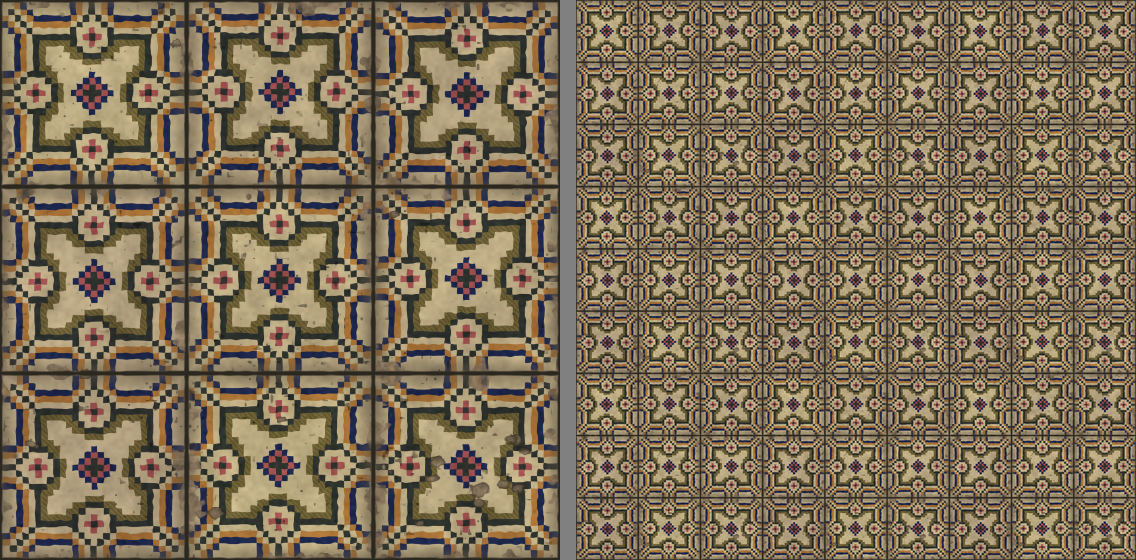
Left: one tile. Right: repeated 3 by 3.
Give the GLSL for this pattern, as a Shadertoy shader.

```glsl
// Worn cement tiles: a square grid of stepped, cross-stitch style ornament.
// Each tile folds its cells into one octant, looks up a glaze by cell rules,
// then gets hand wobble, tint, grime, chips and pits from wrapping noise.

#define TILES 3.0        // repeats across and down
#define CELLS 30.0       // ornament cells per tile, joint included
#define EDGE_SOFT 0.09   // paint edge softness, in cells
#define WOBBLE 0.30      // unevenness of painted edges, in cells
#define JOINT 0.20       // half width of the joint, in cells
#define GRIME 0.62       // dirt along the tile borders
#define CHIPS 1.0        // amount of broken border
#define PITS 18          // worn spots over the canvas
#define CREAM vec3(0.735, 0.665, 0.535)
#define DARK vec3(0.175, 0.190, 0.180)
#define OLIVE vec3(0.410, 0.360, 0.210)
#define BARE vec3(0.520, 0.445, 0.355)

const vec3 BLUE = vec3(0.110, 0.150, 0.310);
const vec3 ORANGE = vec3(0.650, 0.440, 0.220);
const vec3 PINK = vec3(0.620, 0.310, 0.315);

float hash(vec2 p) {
    uvec2 q = uvec2(ivec2(p) + 4096) * uvec2(1597334673u, 3812015801u);
    uint h = (q.x ^ q.y) * 1597334673u;
    h = (h ^ (h >> 15)) * 2246822519u;
    return float((h ^ (h >> 13)) >> 8) / 16777216.0;
}

// Value noise with n periods over the canvas; wraps at its edges.
float noise(vec2 uv, float n) {
    vec2 p = uv * n, i = floor(p), f = fract(p);
    f = f * f * (3.0 - 2.0 * f);
    vec2 a = mod(i, n), b = mod(i + 1.0, n);
    float s = n * 3.0;
    return mix(mix(hash(a + s), hash(vec2(b.x, a.y) + s), f.x),
               mix(hash(vec2(a.x, b.y) + s), hash(b + s), f.x), f.y);
}

float fbm(vec2 uv, float n) {
    return 0.5 * noise(uv, n) + 0.3 * noise(uv, n * 2.0) + 0.2 * noise(uv, n * 4.0);
}

// Glaze of one cell, counted from the tile centre.
vec3 glaze(vec2 cell) {
    ivec2 a = ivec2(abs(cell) + 0.5);
    int p = min(max(a.x, a.y), 14), q = min(a.x, a.y), sum = p + q;

    // Central diamond
    if (sum <= 3) return sum == 3 ? BLUE : sum == 2 ? PINK : DARK;

    // Medallion on each axis, with a flower inside a stepped ring
    int u = abs(p - 9), far = max(u, q), near = min(u, q);
    if (u + q <= 1) return u + q == 0 ? DARK : PINK;
    if (p == 12 && q == 0) return CREAM;
    if ((far == 3 && near <= 1) || (far == 2 && near == 2)) return DARK;
    if (far <= 2) return CREAM;
    if (p >= 13 && q == 0) return DARK;

    // Olive steps and the double frame
    if ((p == 5 && q <= 1) || (p == 6 && (q == 2 || q == 3))) return OLIVE;
    if ((p == 7 && (q == 3 || q == 4)) || (p == 8 && q >= 3)) return OLIVE;
    if (p == 9 && q >= 3) return DARK;

    // Corner steps and the orange and blue bands
    if (p == q && p >= 10 && p <= 13) return DARK;
    bool band = q >= 4 && q <= 9;
    if ((p == 11 && band) || (p == 12 && (q == 3 || q == 10))) return ORANGE;
    if ((p >= 13 && q == 2) || (p >= 13 && q == p - 2)) return ORANGE;
    if ((p == 12 && band) || (p >= 13 && (q == 3 || q == p - 3))) return BLUE;
    return CREAM;
}

void mainImage(out vec4 fragColor, in vec2 fragCoord) {
    vec2 uv = fragCoord / iResolution.xy;
    float px = TILES * CELLS / min(iResolution.x, iResolution.y);
    vec2 id = floor(uv * TILES);
    vec2 pos = (fract(uv * TILES) - 0.5) * CELLS;
    float border = 0.5 * CELLS - max(abs(pos.x), abs(pos.y));
    vec2 rnd = vec2(hash(id + 71.0), hash(id + 193.0));

    // Painted cells, blended softly across their edges
    vec2 wob = vec2(noise(uv, 96.0), noise(uv, 102.0)) - 0.5;
    vec2 c = pos + WOBBLE * wob + 0.5 * (rnd - 0.5);
    vec2 b = floor(c);
    float w = max(EDGE_SOFT, 0.7 * px);
    vec2 f = smoothstep(0.5 - w, 0.5 + w, c - b);
    vec3 col = mix(mix(glaze(b), glaze(b + vec2(1, 0)), f.x),
                   mix(glaze(b + vec2(0, 1)), glaze(b + 1.0), f.x), f.y);

    // Diagonal brush strokes in the olive, cloudy pigment elsewhere
    float olive = 1.0 - smoothstep(0.03, 0.12, distance(col, OLIVE));
    float stroke = abs(fract((c.x + c.y) * 1.2) - 0.5) * 2.0;
    col *= 1.0 + olive * 0.22 * (stroke - 0.5);
    col *= 0.86 + 0.26 * fbm(uv, 24.0);
    col += 0.05 * (noise(uv, 150.0) - 0.5);
    col *= mix(vec3(0.95, 0.94, 0.94), vec3(1.03, 1.04, 0.98), rnd.x);

    // Dirt at the borders and small dark specks
    float cloud = fbm(uv, 18.0);
    float dirt = GRIME * smoothstep(3.2, 0.0, border) * (0.35 + 0.9 * cloud);
    col = mix(col, vec3(0.36, 0.32, 0.26), dirt);
    col *= 1.0 - 0.4 * smoothstep(0.83, 0.95, noise(uv, 130.0)) * smoothstep(0.4, 0.7, cloud);

    // Pits: half scattered, half gathered on the lower right tile
    float rough = fbm(uv, 60.0) - 0.5;
    for (int i = 0; i < PITS; i++) {
        vec2 k = vec2(float(i), 37.0);
        vec2 at = vec2(hash(k), hash(k + 11.0));
        if (i % 2 == 0) at = vec2(0.84, 0.15) + 0.20 * (at - 0.5);
        vec2 d = fract(uv - at + 0.5) - 0.5;
        float r = mix(0.004, 0.017, pow(hash(k + 23.0), 2.0));
        float s = (length(d * vec2(0.75, 1.15)) + 0.022 * rough - r) * TILES * CELLS;
        float rim = 1.0 - smoothstep(0.0, 0.16 + px, abs(s));
        col = mix(col, BARE * (0.95 + rough), 0.85 * (1.0 - smoothstep(-0.15, 0.1 + px, s)));
        col *= 1.0 - 0.28 * rim;
    }

    // Broken borders, then the joint
    float bite = CHIPS * 2.6 * smoothstep(0.52, 0.85, fbm(uv, 27.0)) + 0.25 + 0.5 * rough;
    col = mix(col, BARE * (0.9 + 0.9 * rough), 0.8 * (1.0 - smoothstep(-0.2, 0.15 + px, border - bite)));
    float gap = JOINT + 0.16 * (noise(uv, 66.0) - 0.3);
    col = mix(vec3(0.17, 0.155, 0.125), col, smoothstep(gap - 0.5 * px, gap + 0.2 + 0.5 * px, border));
    fragColor = vec4(clamp(col, 0.0, 1.0), 1.0);
}
```
